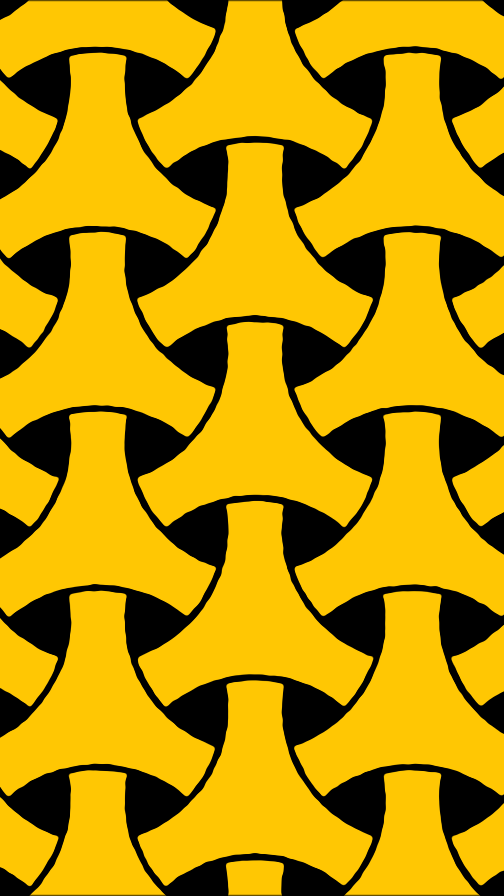
This pattern is drawn by a Shadertoy shader. Its source:

```glsl
float hash(vec2 p) {
    vec3 q = fract(p.xyx * 0.1031);
    q += dot(q, q.yzx + 33.33);
    return fract((q.x + q.y) * q.z);
}

float valueNoise(vec2 p) {
    vec2 cell = floor(p), f = fract(p);
    f = f * f * (3.0 - 2.0 * f);
    return mix(mix(hash(cell), hash(cell + vec2(1, 0)), f.x),
               mix(hash(cell + vec2(0, 1)), hash(cell + vec2(1, 1)), f.x), f.y);
}

float smoothMax(float a, float b, float k) {
    float h = max(k - abs(a - b), 0.0) / k;
    return max(a, b) + h * h * k * 0.25;
}

// Three-armed tile: concave sides, arm ends tucked under the neighbours' sides
float tileDistance(vec2 p) {
    const float radius = 0.748, reach = 1.034, lineWidth = 0.036;
    float sides = -1.0, ends = -1.0;
    for (int k = 0; k < 3; k++) {
        float angle = radians(120.0 * float(k) - 90.0);
        vec2 dir = vec2(cos(angle), sin(angle));
        sides = max(sides, radius - length(p - dir * reach));
        ends = max(ends, length(p - dir * (reach - 1.0)) - radius + lineWidth);
    }
    return smoothMax(sides, ends, 0.02);
}

void mainImage(out vec4 fragColor, in vec2 fragCoord) {
    vec2 uv = fragCoord / iResolution.xy;
    // One unit is the vertical spacing of the tiles
    vec2 p = (uv - vec2(0.506, 0.1045)) * vec2(2.775, 4.995);

    // Staggered columns, with the overlapping rows above and below
    vec2 period = vec2(sqrt(3.0), 1.0);
    float d = 1.0;
    for (int column = 0; column < 2; column++) {
        vec2 q = p - 0.5 * period * float(column);
        q -= period * round(q / period);
        for (int row = -1; row <= 1; row++)
            d = min(d, tileDistance(q - vec2(0, row)));
    }

    // Slightly ragged outline
    d += 0.007 * (valueNoise(p * 26.0 + 200.0) - 0.5);

    float aa = 0.6 * 4.995 / iResolution.y;
    vec3 color = mix(vec3(1.0, 0.78, 0.01), vec3(0), smoothstep(-aa, aa, d));

    // Dark hairline along the top and bottom borders
    float border = min(uv.y, 1.0 - uv.y);
    color *= mix(0.4, 1.0, smoothstep(0.001, 0.002, border));
    fragColor = vec4(color, 1.0);
}
```
